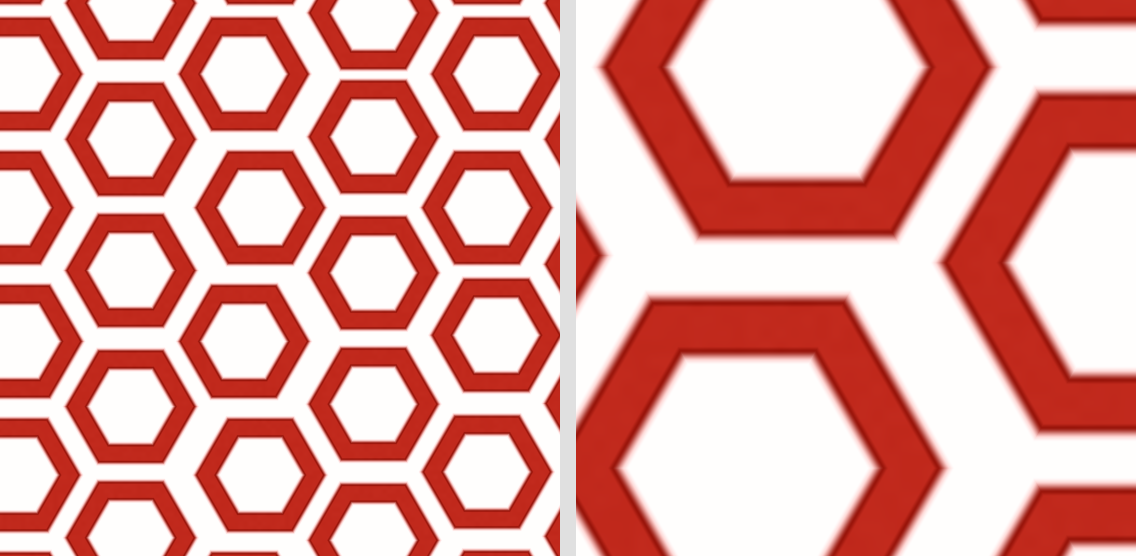
Left, the full canvas; right, a detail of the centre.
Give the GLSL for this pattern, as a Shadertoy shader.

```glsl
// Red hexagonal rings in staggered columns, slightly jostled, on white.

const vec2 PITCH = vec2(0.2154, 0.2404);   // column and row spacing, in canvas heights
const vec2 FIRST = vec2(0.0227, 0.0079);   // centre of the first cell, from the top left
const float STAGGER = 0.1253;              // drop of the even columns
const float RING_RADIUS = 0.0846;          // apothem of the ring's midline
const float RING_HALF_WIDTH = 0.0171;

const vec3 WHITE = vec3(1.0, 0.995, 0.993);
const vec3 PINK = vec3(0.995, 0.80, 0.79);
const vec3 RED = vec3(0.755, 0.16, 0.11);
const vec3 DARK_RED = vec3(0.60, 0.08, 0.04);

float hash(vec2 p) {
    vec3 q = fract(p.xyx * vec3(0.1031, 0.1030, 0.0973));
    q += dot(q, q.yzx + 33.33);
    return fract((q.x + q.y) * q.z);
}

float valueNoise(vec2 p) {
    vec2 cell = floor(p), f = fract(p);
    f = f * f * (3.0 - 2.0 * f);
    return mix(mix(hash(cell), hash(cell + vec2(1, 0)), f.x),
               mix(hash(cell + vec2(0, 1)), hash(cell + vec2(1, 1)), f.x), f.y);
}

// Apothem of the flat-topped hexagon through p
float hexApothem(vec2 p) {
    p = abs(p);
    return max(p.y, dot(p, vec2(0.8660254, 0.5)));
}

float ringDistance(vec2 p, float radius, float halfWidth) {
    return abs(hexApothem(p) - radius) - halfWidth;
}

float isEven(float n) {
    return 1.0 - mod(n, 2.0);
}

// Centre of a cell, with the uneven spacing of the layout
vec2 cellCentre(float col, float row) {
    float even = isEven(col);
    float rowSign = 2.0 * isEven(row) - 1.0;
    float phase = 1.5707963 * col;
    vec2 centre = FIRST + PITCH * vec2(col, row) + vec2(0.0, STAGGER * even);

    // Zigzag: even columns sideways, odd columns slightly up and down
    centre.x += rowSign * (0.0115 * cos(phase) - 0.0031 * even) - 0.0029 * sin(phase);
    centre.y -= rowSign * 0.0022 * sin(phase);

    // Local slips: top row, lower right columns, lower left column
    bool topRow = row + 0.5 * even < 0.25;
    if (topRow && mod(col, 4.0) != 1.0) centre.y += 0.0131;
    if (col > 3.5 && row > 1.5) centre.y -= 0.0112 * exp2(2.0 - row);
    if (col < 0.5 && row > 2.5) centre.x += 0.0131 * isEven(row + 1.0);
    return centre;
}

// Distance to the closest ring among the neighbouring cells
float latticeDistance(vec2 p) {
    float nearCol = round((p.x - FIRST.x) / PITCH.x);
    float nearest = 1.0;
    for (float i = -1.0; i <= 1.0; i++) {
        float col = nearCol + i;
        float nearRow = round((p.y - FIRST.y - STAGGER * isEven(col)) / PITCH.y);
        for (float j = -1.0; j <= 1.0; j++) {
            vec2 offset = p - cellCentre(col, nearRow + j);
            nearest = min(nearest, ringDistance(offset, RING_RADIUS, RING_HALF_WIDTH));
        }
    }
    return nearest;
}

// Red core, darker rim and a faint pink halo
vec3 shadeRing(float d, float softness, float grain) {
    vec3 ink = mix(RED, DARK_RED, smoothstep(-0.0058, -0.0026, d));
    ink += 0.012 * (grain - 0.5);
    vec3 paper = mix(PINK, WHITE, smoothstep(0.0010, 0.0058, d));
    return mix(ink, paper, smoothstep(-softness, softness, d));
}

void mainImage(out vec4 fragColor, in vec2 fragCoord) {
    vec2 p = fragCoord / iResolution.y;
    p.y = 1.0 - p.y;
    float softness = max(0.0031, 0.75 / iResolution.y);
    float grain = valueNoise(p * 120.0);
    fragColor = vec4(shadeRing(latticeDistance(p), softness, grain), 1.0);
}
```
